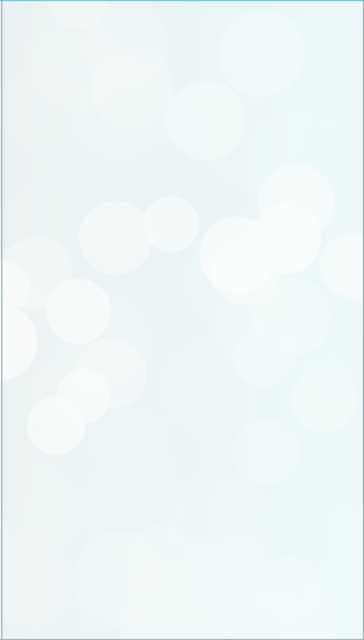
Write a Shadertoy shader that draws this background.

```glsl
const vec3 LEFT_GREY   = vec3(0.921, 0.946, 0.946);
const vec3 MIDDLE_BLUE = vec3(0.917, 0.950, 0.958);
const vec3 RIGHT_CYAN  = vec3(0.923, 0.969, 0.973);
const vec3 WARM_GLOW   = vec3(0.957, 0.975, 0.970);
const vec3 CYAN_GLOW   = vec3(0.947, 0.988, 0.983);
const vec3 WHITE_GLOW  = vec3(0.992, 0.996, 0.994);
const vec3 FRAME_TEAL  = vec3(0.280, 0.640, 0.710);
const vec3 FRAME_SLATE = vec3(0.400, 0.580, 0.650);
const float FRAME_WIDTH = 0.0034;
const float FRAME_ALPHA = 0.62;
const float STREAK_COUNT = 26.0;
const float STREAK_STRENGTH = 0.003;
const vec2 SPREAD_STEP = vec2(0.7549, 0.5698); // low-discrepancy placement
const float JITTER = 0.16;

uint scramble(uint n) {
    n = n * 747796405u + 2891336453u;
    n = ((n >> ((n >> 28u) + 4u)) ^ n) * 277803737u;
    return (n >> 22u) ^ n;
}

float hash(int index, int channel) {
    uint n = scramble(uint(index) + scramble(uint(channel)));
    return float(n >> 8u) / 16777216.0;
}

float valueNoise(float x) {
    float cell = floor(x);
    float t = smoothstep(0.0, 1.0, x - cell);
    return mix(hash(int(cell) + 64, 9), hash(int(cell) + 65, 9), t);
}

vec3 backdrop(vec2 p, float height) {
    vec3 color = mix(LEFT_GREY, MIDDLE_BLUE, smoothstep(0.0, 0.4, p.x));
    color = mix(color, RIGHT_CYAN, smoothstep(0.4, 0.95, p.x));
    color += 0.006 * (1.0 - smoothstep(0.0, 0.6 * height, p.y));
    float streak = valueNoise(p.x * STREAK_COUNT) - 0.5;
    return color + STREAK_STRENGTH * streak;
}

// Scatters translucent discs over the box that starts at origin.
// The ranges hold the least and greatest radius and opacity.
vec3 addDiscs(vec3 color, vec2 p, int count, int seed, vec2 origin, vec2 size,
              vec2 radii, vec2 alphas, float blur, float whiteness) {
    for (int i = 0; i < count; i++) {
        int id = seed + i;
        vec2 jitter = vec2(hash(id, 1), hash(id, 2)) - 0.5;
        vec2 spot = fract(0.5 + float(id) * SPREAD_STEP) + JITTER * jitter;
        vec2 center = origin + size * spot;
        float radius = mix(radii.x, radii.y, sqrt(hash(id, 3)));
        float alpha = mix(alphas.x, alphas.y, hash(id, 4));
        float edge = length(p - center) - radius;
        float cover = 1.0 - smoothstep(-blur, blur, edge);
        vec3 glow = mix(WARM_GLOW, CYAN_GLOW, smoothstep(0.1, 0.7, center.x));
        glow = mix(glow, WHITE_GLOW, whiteness);
        color = mix(color, glow, alpha * cover);
    }
    return color;
}

float line(float distanceToEdge, float pixel) {
    return 1.0 - smoothstep(-0.5, 0.5, (distanceToEdge - FRAME_WIDTH) / pixel);
}

void mainImage(out vec4 fragColor, in vec2 fragCoord) {
    vec2 p = fragCoord / iResolution.x;
    float height = iResolution.y / iResolution.x;
    float pixel = 1.0 / iResolution.x;
    float crisp = max(0.004, 0.8 * pixel);

    vec3 color = backdrop(p, height);

    // Faint haze everywhere, then a mound of glow at the bottom
    color = addDiscs(color, p, 26, 10, vec2(0.0), vec2(1.0, height),
                     vec2(0.08, 0.16), vec2(0.12, 0.35), 0.018, 0.0);
    color = addDiscs(color, p, 8, 50, vec2(0.3, -0.06), vec2(0.6, 0.26),
                     vec2(0.08, 0.15), vec2(0.25, 0.45), 0.008, 0.1);

    // Clearer discs, near the top and along the right
    color = addDiscs(color, p, 5, 70, vec2(0.1, 0.8 * height), vec2(0.7, 0.2 * height),
                     vec2(0.08, 0.13), vec2(0.3, 0.6), 0.007, 0.3);
    color = addDiscs(color, p, 6, 90, vec2(0.65, 0.1), vec2(0.35, 0.6 * height),
                     vec2(0.06, 0.11), vec2(0.3, 0.6), 0.007, 0.2);

    // Bright discs, clustered at the left and across the middle
    color = addDiscs(color, p, 8, 110, vec2(0.0, 0.33 * height), vec2(0.4, 0.36 * height),
                     vec2(0.05, 0.108), vec2(0.35, 0.8), crisp, 0.85);
    color = addDiscs(color, p, 6, 130, vec2(0.4, 0.55 * height), vec2(0.58, 0.15 * height),
                     vec2(0.035, 0.11), vec2(0.35, 0.8), crisp, 0.85);

    // Thin frame, its left side set in by one line width
    float inset = p.x - FRAME_WIDTH;
    float slate = max(line(1.0 - p.x, pixel), line(p.y, pixel));
    slate = max(slate, line(inset, pixel) * smoothstep(-0.5, 0.5, inset / pixel));
    float teal = line(height - p.y, pixel);
    color = mix(color, FRAME_SLATE, FRAME_ALPHA * slate);
    color = mix(color, FRAME_TEAL, FRAME_ALPHA * teal);

    fragColor = vec4(clamp(color, 0.0, 1.0), 1.0);
}
```
